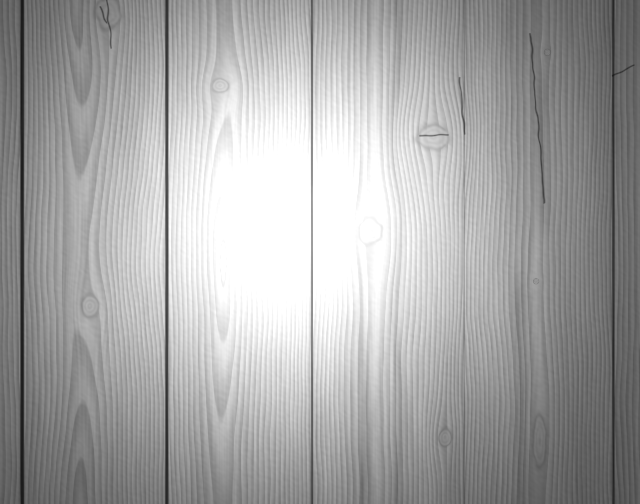
Write a Shadertoy shader that draws this texture.

```glsl
// Pale vertical wooden planks with knots and cracks under a soft spotlight
#define GLOW_CENTER vec2(0.578, 0.548)
#define GLOW_FALLOFF 4.3
#define AMBIENT 0.32
#define GLOW_GAIN 0.77
#define RING_DEPTH 0.16
#define FIBER_DEPTH 0.09
#define KNOT_PUSH 0.7
#define CRACK_WIDTH 0.0013

// Seams: x, half width, darkness
const vec3 SEAMS[5] = vec3[5](
    vec3(0.044, 0.0034, 0.72), vec3(0.331, 0.0030, 0.66),
    vec3(0.619, 0.0018, 0.55), vec3(0.921, 0.0012, 0.24),
    vec3(1.217, 0.0022, 0.55));

// Growth ring centre of each plank: x, y, vertical taper, ring density
const vec4 HEARTS[6] = vec4[6](
    vec4(-0.02, 0.50, 0.02, 170.0), vec4(0.160, 1.02, 0.14, 150.0),
    vec4(0.443, 0.47, 0.11, 155.0), vec4(0.745, 0.50, 0.01, 145.0),
    vec4(1.065, 0.40, 0.03, 155.0), vec4(1.300, 0.50, 0.02, 150.0));

// Knots: centre, radii
const vec4 KNOTS[10] = vec4[10](
    vec4(0.215, 0.975, 0.026, 0.036), vec4(0.437, 0.830, 0.020, 0.014),
    vec4(0.178, 0.393, 0.020, 0.025), vec4(0.860, 0.728, 0.034, 0.028),
    vec4(0.735, 0.541, 0.026, 0.028), vec4(0.883, 0.134, 0.014, 0.020),
    vec4(1.086, 0.896, 0.007, 0.007), vec4(1.064, 0.442, 0.006, 0.006),
    vec4(1.071, 0.125, 0.014, 0.060), vec4(0.443, 0.480, 0.007, 0.050));

// Dark grain streaks: x, bottom, top, half width
const vec4 STREAKS[4] = vec4[4](
    vec4(1.030, -0.1, 0.50, 0.013), vec4(1.078, 0.50, 0.90, 0.013),
    vec4(0.717, -0.1, 0.75, 0.007), vec4(0.785, -0.1, 1.10, 0.008));

// Cracks: start, end
const vec4 CRACKS[6] = vec4[6](
    vec4(0.211, 1.010, 0.221, 0.905), vec4(0.198, 0.985, 0.214, 0.955),
    vec4(0.835, 0.731, 0.890, 0.733), vec4(1.052, 0.935, 1.080, 0.600),
    vec4(1.217, 0.848, 1.258, 0.872), vec4(0.913, 0.845, 0.922, 0.735));

vec2 hashGradient(vec2 cell) {
    vec3 h = fract(cell.xyx * vec3(0.1031, 0.1030, 0.0973));
    h += dot(h, h.yzx + 33.33);
    return fract((h.xx + h.yz) * h.zy) * 2.0 - 1.0;
}

float gradientNoise(vec2 p) {
    vec2 i = floor(p), f = fract(p);
    vec2 u = f * f * (3.0 - 2.0 * f), e = vec2(1.0, 0.0);
    return mix(
        mix(dot(hashGradient(i), f), dot(hashGradient(i + e), f - e), u.x),
        mix(dot(hashGradient(i + e.yx), f - e.yx), dot(hashGradient(i + 1.0), f - 1.0), u.x), u.y);
}

float segmentDistance(vec2 p, vec2 a, vec2 b) {
    vec2 ab = b - a;
    return length(p - a - ab * clamp(dot(p - a, ab) / dot(ab, ab), 0.0, 1.0));
}

// Sawtooth growth rings: slow darkening, then a crisp edge
float growthRings(vec2 p, int plank) {
    vec4 heart = HEARTS[plank];
    vec2 d = p - heart.xy;
    float seed = float(plank) * 17.0;
    d.x += 0.018 * gradientNoise(vec2(seed, p.y * 3.0));
    d.x += 0.012 * gradientNoise(p * vec2(11.0, 3.0) + seed);
    d.x += 0.003 * gradientNoise(p * vec2(30.0, 12.0) + seed);
    d.y = heart.z * sin(3.0 * d.y) / 3.0;
    float phase = heart.w * pow(length(d) + 0.001, 1.25);
    float edge = clamp(fwidth(phase), 0.14, 0.5);
    float t = fract(phase);
    return smoothstep(0.1, 1.0 - edge, t) * (1.0 - smoothstep(1.0 - edge, 1.0, t));
}

void mainImage(out vec4 fragColor, in vec2 fragCoord) {
    vec2 p = fragCoord / iResolution.y;
    float px = 1.0 / iResolution.y;

    // Spotlight, which also washes out the grain at its core
    vec2 toGlow = p - GLOW_CENTER;
    float r2 = dot(toGlow, toGlow);
    float light = AMBIENT + GLOW_GAIN * exp(-GLOW_FALLOFF * r2) + 0.08 * exp(-35.0 * r2);
    float contrast = 1.0 - 0.65 * exp(-14.0 * r2);

    // Knots push the grain aside and add their own rings
    vec2 grainPos = p;
    float knotMask = 0.0, knotShade = 0.0;
    float rough = gradientNoise(p * 45.0);
    for (int i = 0; i < 10; i++) {
        vec2 d = p - KNOTS[i].xy, radii = KNOTS[i].zw;
        vec2 wide = d / (radii * vec2(1.0, 1.8));
        grainPos.x -= d.x * KNOT_PUSH * exp(-0.35 * dot(wide, wide));
        float q = length(d / radii) + 0.3 * rough;
        float inside = 1.0 - smoothstep(0.85, 1.05, q);
        float rim = exp(-30.0 * (q - 0.9) * (q - 0.9));
        knotMask = max(knotMask, inside);
        knotShade += inside * (0.07 + 0.025 * sin(q * 16.0)) + 0.09 * rim;
    }

    // Plank index and seam shading
    int plank = 0;
    float seam = 1.0, bevel = 0.0;
    for (int i = 0; i < 5; i++) {
        float dx = p.x - SEAMS[i].x, w = SEAMS[i].y;
        plank += int(step(0.0, dx));
        seam *= 1.0 - SEAMS[i].z * (1.0 - smoothstep(w - px, w + px, abs(dx)));
        bevel += SEAMS[i].z * (0.12 * exp(-abs(dx - 2.0 * w) / w) - 0.10 * exp(-abs(dx) * 90.0));
    }

    // Rings, fibres, blotches and streaks
    float shade = RING_DEPTH * growthRings(grainPos, plank) * (1.0 - 0.8 * knotMask);
    shade += FIBER_DEPTH * gradientNoise(grainPos * vec2(230.0, 9.0));
    shade += 0.05 * gradientNoise(p * vec2(110.0, 140.0) + p.yx * 40.0);
    shade += 0.10 * gradientNoise(grainPos * vec2(16.0, 2.0) + float(plank) * 9.0);
    float sway = 0.018 * gradientNoise(vec2(3.7, p.y * 4.0));
    for (int i = 0; i < 4; i++) {
        vec4 s = STREAKS[i];
        float x = (grainPos.x - s.x - sway) / s.w;
        float span = smoothstep(s.y, s.y + 0.1, p.y) * (1.0 - smoothstep(s.z - 0.1, s.z, p.y));
        shade += 0.10 * span * exp(-x * x);
    }
    shade += knotShade - 0.05;

    // Cracks
    float crack = 0.0;
    vec2 jagged = p + 0.006 * vec2(gradientNoise(p * 38.0), gradientNoise(p * 38.0 + 7.0));
    for (int i = 0; i < 6; i++) {
        float d = segmentDistance(jagged, CRACKS[i].xy, CRACKS[i].zw);
        crack = max(crack, 1.0 - smoothstep(CRACK_WIDTH - px, CRACK_WIDTH + px, d));
    }

    float tone = light * (1.0 - contrast * shade + bevel) * seam * (1.0 - 0.5 * crack);
    fragColor = vec4(vec3(clamp(tone, 0.0, 1.0)), 1.0);
}
```
